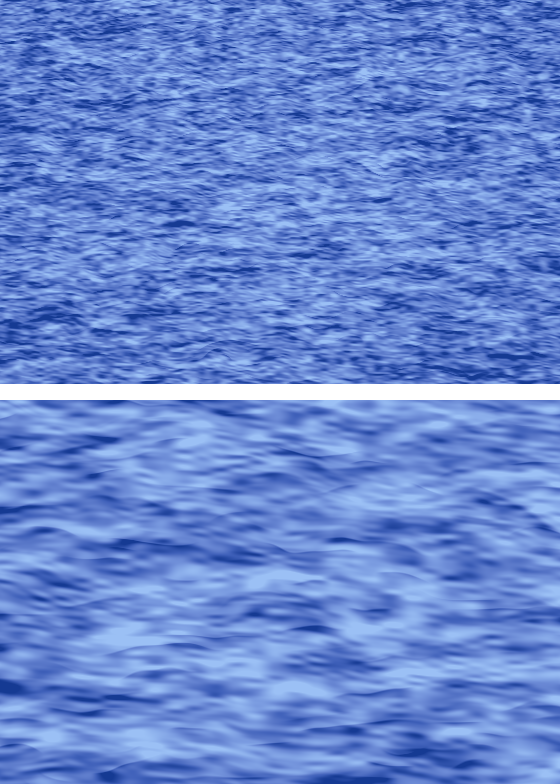
Top, the full canvas; bottom, a detail of the centre.
Write a WebGL 1 fragment shader that draws this texture.

```glsl
precision highp float;
// Open blue sea seen from above at a low angle, under soft light.
// Stretched noise octaves make the ripples, sawtooth rows make the dark
// wave faces, and the summed tone is looked up in a six-step blue ramp.

uniform vec2 u_resolution;

const vec3 ABYSS = vec3(0.13, 0.27, 0.62);
const vec3 DEEP  = vec3(0.25, 0.38, 0.73);
const vec3 BODY  = vec3(0.34, 0.46, 0.78);
const vec3 MID   = vec3(0.41, 0.53, 0.83);
const vec3 LIGHT = vec3(0.48, 0.61, 0.88);
const vec3 SHEEN = vec3(0.56, 0.70, 0.93);

const float NEAR_SCALE   = 1.2;             // wave size at the bottom edge
const float SCALE_DROP   = 0.4;             // how much it shrinks to the top
const vec2  RIPPLE_FREQ  = vec2(8.0, 34.0); // coarsest octave, per height
const float OCTAVE_STEP  = 1.65;
const float RIPPLE_TILT  = 0.09;
const float NOISE_SPREAD = 0.43;            // standard deviation of noise()
const vec2  CREST_FREQ   = vec2(11.0, 31.0);
const float CREST_STEP   = 1.55;
const float CREST_DEPTH  = 2.1;
const float CREST_MEAN   = 0.10;
const float VIGNETTE     = 1.8;
const float EXPOSURE     = -0.06;

float hash(vec2 p) {
  return fract(sin(dot(p, vec2(127.1, 311.7))) * 43758.5453);
}

// Smooth value noise in -1..1
float noise(vec2 p) {
  vec2 i = floor(p);
  vec2 f = fract(p);
  f = f * f * (3.0 - 2.0 * f);
  float low  = mix(hash(i), hash(i + vec2(1.0, 0.0)), f.x);
  float high = mix(hash(i + vec2(0.0, 1.0)), hash(i + 1.0), f.x);
  return 2.0 * mix(low, high, f.y) - 1.0;
}

// Maps the canvas to the sea plane: waves get smaller towards the top
vec2 seaPlane(vec2 p) {
  float size = NEAR_SCALE - SCALE_DROP * p.y;
  return vec2(p.x / size, -log(size) / SCALE_DROP);
}

// Streaky octaves, each leaning the other way from the one before
float ripples(vec2 p) {
  float sum = 0.0;
  vec2 freq = RIPPLE_FREQ;
  p.y += 0.006 * noise(p * vec2(12.0, 20.0) + 31.0);
  p.y += 0.0015 * noise(p * vec2(38.0, 60.0) + 57.0);
  for (int i = 0; i < 5; i++) {
    float k = float(i);
    float lean = RIPPLE_TILT * (1.0 - 2.0 * mod(k, 2.0));
    vec2 q = vec2(p.x, p.y + lean * p.x);
    sum += (0.22 + 0.08 * k) * noise(q * freq + 17.3 * k);
    freq *= OCTAVE_STEP;
  }
  return sum / NOISE_SPREAD;
}

// Dark wave faces: crisp along the crest, fading out below it
float crests(vec2 p, float scale, float seed) {
  vec2 q = p * CREST_FREQ * scale + seed;
  float bend = 0.9 * noise(q * vec2(0.6, 0.35)) + 0.25 * noise(q * vec2(1.7, 0.8));
  float phase = q.y + bend;
  float row = floor(phase);
  float rise = fract(phase);
  float face = rise * rise * (1.0 - smoothstep(0.84, 1.0, rise));
  float patches = noise(vec2(q.x + 5.7 * row, row * 7.0 + 0.5));
  return face * smoothstep(0.05, 0.6, patches);
}

// Blue ramp; tone is roughly normal, so the knots set each colour's share.
// Both ends run on a little past their last colour.
vec3 seaColor(float tone) {
  vec3 c = mix(DEEP, ABYSS, clamp((-1.05 - tone) / 0.8, 0.0, 1.4));
  c = mix(c, BODY,  clamp((tone + 1.05) / 0.61, 0.0, 1.0));
  c = mix(c, MID,   clamp((tone + 0.44) / 0.59, 0.0, 1.0));
  c = mix(c, LIGHT, clamp((tone - 0.15) / 0.64, 0.0, 1.0));
  return mix(c, SHEEN, clamp((tone - 0.79) / 0.85, 0.0, 1.6));
}

void main() {
  vec2 uv = gl_FragCoord.xy / u_resolution;
  vec2 p = (gl_FragCoord.xy - vec2(0.5 * u_resolution.x, 0.0)) / u_resolution.y;
  vec2 sea = seaPlane(p);

  float tone = EXPOSURE + ripples(sea);
  float scale = 1.0;
  for (int i = 0; i < 3; i++) {
    float face = crests(sea, scale, 40.0 + 23.7 * float(i));
    tone += CREST_MEAN - CREST_DEPTH * face;
    scale *= CREST_STEP;
  }

  // Brighter middle, darker corners
  vec2 offCenter = uv - vec2(0.5, 0.54);
  tone += VIGNETTE * (0.167 - dot(offCenter, offCenter));

  gl_FragColor = vec4(seaColor(tone), 1.0);
}
```
